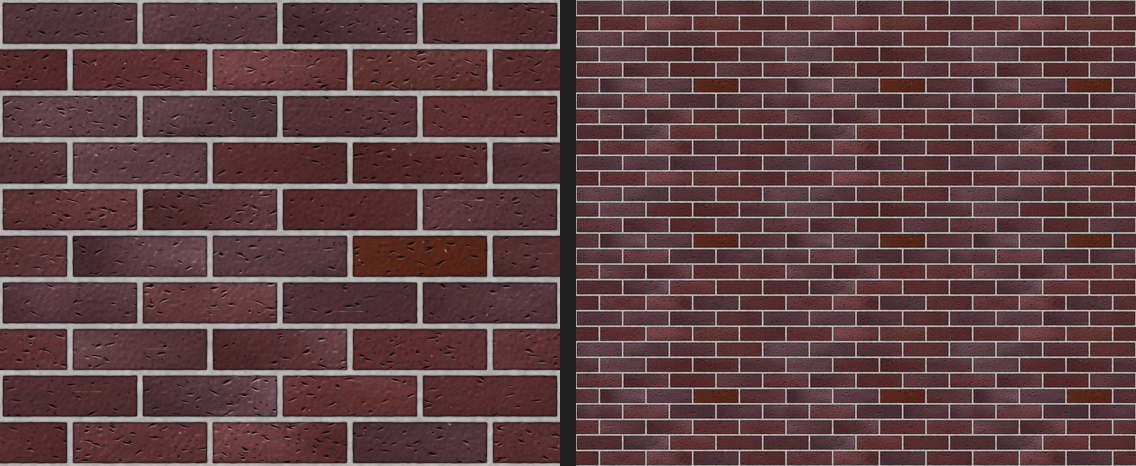
Left, the tile; right, the same tile 3 across and 3 down.
Reproduce this texture procedurally as a WebGL 1 fragment shader.

```glsl
precision highp float;
// Seamless running-bond wall of dark, pitted clinker bricks with pale grey mortar.
uniform vec2 u_resolution;

// One unit is one course height; the wall holds 4 bricks across and 10 courses.
const vec2 WALL = vec2(12.0, 10.0);
const float BRICK_PITCH = 3.0;
const vec2 BRICK_HALF = vec2(1.436, 0.436);
const float CORNER = 0.03;

const vec3 PLUM = vec3(0.285, 0.180, 0.205);
const vec3 OXBLOOD = vec3(0.325, 0.160, 0.162);
const vec3 RUST = vec3(0.350, 0.150, 0.095);
const vec3 SHEEN = vec3(0.150, 0.125, 0.135);
const vec3 SLATE = vec3(0.255, 0.265, 0.320);
const vec3 PIT = vec3(0.055, 0.040, 0.050);
const vec3 OCHRE = vec3(0.560, 0.300, 0.180);
const vec3 CHALK = vec3(0.650, 0.580, 0.560);
const vec3 MORTAR = vec3(0.700, 0.695, 0.690);
const vec3 MORTAR_SHADE = vec3(0.430, 0.410, 0.412);

float hash(vec2 p, float seed) {
  vec3 q = fract(vec3(p.xyx + seed * 1.73) * vec3(0.1031, 0.1030, 0.0973));
  q += dot(q, q.yzx + 33.33);
  return fract((q.x + q.y) * q.z);
}

// Value noise that wraps over the wall; grid is whole cells per unit.
float noise(vec2 p, vec2 grid, float seed) {
  vec2 g = p * grid, i = floor(g), f = fract(g);
  vec2 period = WALL * grid;
  vec2 a = mod(i, period), b = mod(i + 1.0, period);
  f = f * f * (3.0 - 2.0 * f);
  return mix(mix(hash(a, seed), hash(vec2(b.x, a.y), seed), f.x),
             mix(hash(vec2(a.x, b.y), seed), hash(b, seed), f.x), f.y);
}

// Coverage of randomly placed, tilted ellipses, wrapping over the wall.
float scatter(vec2 p, vec2 grid, vec2 size, float density, float seed, float soft) {
  vec2 cell = floor(p * grid);
  float cover = 0.0;
  for (int y = -1; y <= 1; y++) {
    for (int x = -1; x <= 1; x++) {
      vec2 c = cell + vec2(float(x), float(y));
      vec2 key = mod(c, WALL * grid);
      vec2 centre = c + vec2(hash(key, seed), hash(key, seed + 1.0));
      vec2 d = p - centre / grid;
      d.y += d.x * (hash(key, seed + 2.0) - 0.5) * 0.9;
      vec2 radius = size * vec2(mix(0.25, 1.0, hash(key, seed + 3.0)),
                                mix(0.50, 1.0, hash(key, seed + 4.0)));
      float dist = (length(d / radius) - 1.0) * min(radius.x, radius.y);
      float present = step(hash(key, seed + 5.0), density);
      cover = max(cover, present * (1.0 - smoothstep(-soft, soft, dist)));
    }
  }
  return cover;
}

float roundedBox(vec2 p, vec2 halfSize, float radius) {
  vec2 q = abs(p) - halfSize + radius;
  return length(max(q, 0.0)) + min(max(q.x, q.y), 0.0) - radius;
}

float cracks(vec2 p, float density, float soft) {
  return scatter(p, vec2(3.0, 6.0), vec2(0.085, 0.023), density, 11.0, soft);
}

vec3 brickColour(vec2 p, vec2 local, vec2 id, float soft) {
  // Body colour and a glossy patch, chosen per brick
  vec3 colour = mix(PLUM, OXBLOOD, smoothstep(0.1, 0.75, hash(id, 1.0)));
  colour = mix(colour, RUST, smoothstep(0.88, 0.98, hash(id, 2.0)));
  colour *= 0.92 + 0.16 * hash(id, 3.0);
  float lean = (hash(id, 4.0) - 0.5) * local.x * 0.7 + local.y * 0.35;
  float cloud = noise(p, vec2(1.0, 2.0), 5.0);
  float gloss = clamp(lean + 0.3 + 0.5 * (cloud - 0.4), 0.0, 1.0);
  gloss *= mix(0.2, 1.25, pow(hash(id, 6.0), 1.4));
  colour += SHEEN * gloss;

  // Embossed grain
  float bump = noise(p, vec2(14.0), 7.0) - noise(p + vec2(-0.02, 0.03), vec2(14.0), 7.0);
  colour *= 1.0 + 0.22 * bump + 0.10 * (noise(p, vec2(22.0), 8.0) - 0.5);
  colour += SHEEN * gloss * 1.4 * smoothstep(0.25, 0.6, bump);

  // Slate specks, black cracks with a lit lower lip, and rare bright flecks
  float wear = hash(id, 9.0);
  vec2 rough = p + 0.035 * (vec2(noise(p, vec2(12.0), 21.0), noise(p, vec2(12.0), 22.0)) - 0.5);
  float specks = scatter(rough, vec2(8.0), vec2(0.034, 0.022), 0.18 + 0.25 * wear, 31.0, soft);
  colour = mix(colour, mix(SLATE, PIT, noise(p, vec2(6.0), 41.0)), 0.75 * specks);
  float density = 0.22 + 0.30 * wear;
  float crack = cracks(rough, density, soft);
  float lip = max(cracks(rough + vec2(-0.012, 0.034), density, soft) - crack, 0.0);
  colour += lip * (0.10 + 0.20 * gloss);
  colour = mix(colour, PIT, 0.92 * crack);
  colour = mix(colour, OCHRE, 0.7 * scatter(rough, vec2(2.0), vec2(0.045, 0.018), 0.09, 51.0, soft));
  colour = mix(colour, CHALK, 0.8 * scatter(rough, vec2(2.0), vec2(0.034, 0.024), 0.06, 61.0, soft));

  // A faint long scratch on a few bricks
  float scratchY = (hash(id, 71.0) - 0.5) * 0.7;
  float scratchX = (hash(id, 72.0) - 0.5) * 1.6;
  float scratch = roundedBox(local - vec2(scratchX, scratchY), vec2(0.32, 0.008), 0.008);
  float marked = step(0.78, hash(id, 73.0)) * noise(p, vec2(9.0, 2.0), 74.0);
  return colour + 0.22 * marked * (1.0 - smoothstep(-soft, soft, scratch));
}

vec3 mortarColour(vec2 p, float gap) {
  float grain = noise(p, vec2(16.0), 81.0) + noise(p, vec2(7.0), 82.0) - 1.0;
  vec3 colour = mix(MORTAR_SHADE, MORTAR, smoothstep(-0.012, 0.036, gap));
  return colour * (1.0 + 0.09 * grain);
}

void main() {
  vec2 p = gl_FragCoord.xy / u_resolution * WALL;
  float soft = 0.7 * max(WALL.x / u_resolution.x, WALL.y / u_resolution.y);

  // Running bond: every other course moves by half a brick
  float course = floor(p.y);
  float x = p.x + 0.5 * BRICK_PITCH * mod(course + 1.0, 2.0);
  vec2 id = vec2(mod(floor(x / BRICK_PITCH), WALL.x / BRICK_PITCH), course);
  vec2 local = vec2(mod(x, BRICK_PITCH) - 0.5 * BRICK_PITCH, fract(p.y) - 0.5);

  // Brick faces darken towards their slightly ragged edges
  float edge = roundedBox(local, BRICK_HALF, CORNER) + 0.012 * (noise(p, vec2(8.0), 91.0) - 0.5);
  vec3 face = brickColour(p, local, id, soft);
  face *= mix(0.55, 1.0, smoothstep(0.0, 0.055, -edge));
  vec3 colour = mix(face, mortarColour(p, edge), smoothstep(-soft, soft, edge));
  gl_FragColor = vec4(colour, 1.0);
}
```
